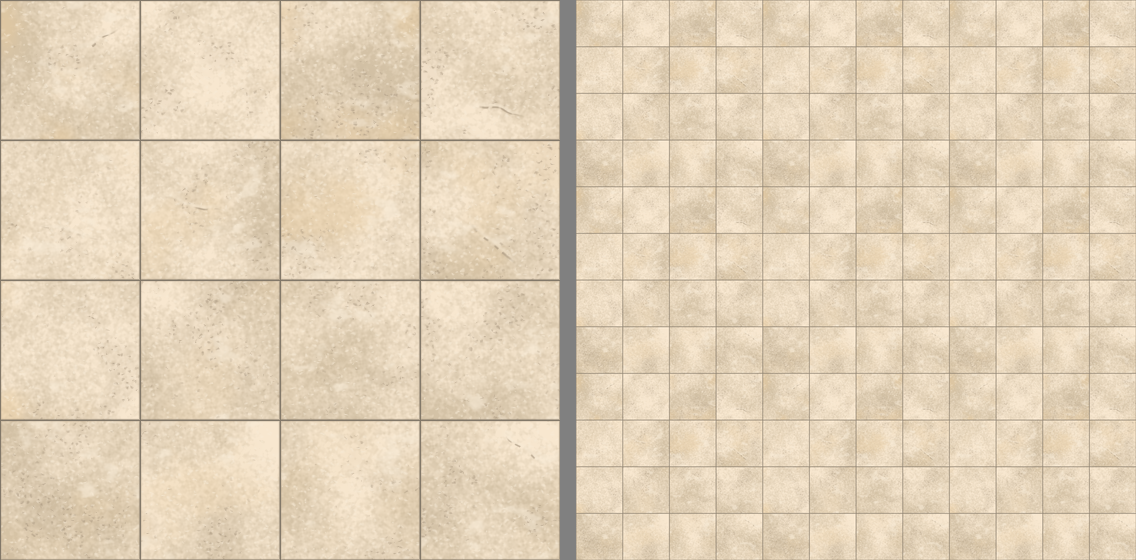
Left: one tile. Right: repeated 3 by 3.
Write a Shadertoy shader that draws this texture.

```glsl
const float TILES = 4.0;           // repeats across and down
const float GROUT_WIDTH = 0.0026;  // in canvas widths
const vec2 GROUT_SHIFT = vec2(0.0005, -0.0005);
const vec3 GROUT = vec3(0.51, 0.47, 0.41);
const vec3 STONE_DARK = vec3(0.870, 0.802, 0.697);
const vec3 STONE_LIGHT = vec3(0.948, 0.882, 0.786);
const vec3 FLECK = vec3(0.97, 0.92, 0.84);
const vec3 PIT = vec3(0.64, 0.57, 0.48);
const vec3 OCHRE = vec3(0.90, 0.79, 0.62);
const float CLOUD_CONTRAST = 2.3;
const float WASH_CONTRAST = 0.8;
const float GRAIN_CONTRAST = 1.5;
const float TILE_CONTRAST = 0.6;
const float GRAIN_SCALE = 40.0;    // cells per tile
const float FLECK_SCALE = 25.0;
const float PIT_SCALE = 30.0;
const float SCRATCH_CHANCE = 0.5;

// Integer hash, two values in 0..1
vec2 hash2(vec2 cell) {
    uvec2 q = uvec2(ivec2(floor(cell))) * uvec2(1597334673u, 3812015801u);
    uint n = (q.x ^ q.y) * 1597334673u;
    n = (n ^ (n >> 15u)) * 2246822519u;
    n ^= n >> 13u;
    uint m = (n ^ (n >> 16u)) * 3266489917u;
    return vec2(n >> 8u, (m ^ (m >> 15u)) >> 8u) / 16777216.0;
}

float noise(vec2 p) {
    vec2 i = floor(p), f = fract(p);
    f = f * f * (3.0 - 2.0 * f);
    vec2 e = vec2(0.0, 1.0);
    return mix(mix(hash2(i).x, hash2(i + e.yx).x, f.x),
               mix(hash2(i + e.xy).x, hash2(i + e.yy).x, f.x), f.y);
}

float fbm(vec2 p) {
    float sum = 0.0, amp = 0.5;
    for (int i = 0; i < 4; i++) {
        sum += amp * noise(p);
        p = mat2(1.6, 1.2, -1.2, 1.6) * p + 17.0;
        amp *= 0.5;
    }
    return sum / 0.9375;
}

// Coverage of irregular spots, one candidate per cell
float spots(vec2 p, float chance, float size, float blur) {
    float cover = 0.0;
    p += 0.5 * vec2(noise(p * 1.7), noise(p * 1.7 + 31.0));
    for (int y = -1; y <= 1; y++)
    for (int x = -1; x <= 1; x++) {
        vec2 cell = floor(p) + vec2(x, y);
        vec2 pick = hash2(cell + 211.0);
        float radius = size * mix(0.4, 1.0, pick.y) * step(pick.x, chance);
        float d = length((p - cell - hash2(cell)) * vec2(1.0, 1.25));
        cover = max(cover, clamp(0.5 + (radius - d) / blur, 0.0, 1.0) * step(0.001, radius));
    }
    return cover;
}

// Broken hairline: x is the dark crack, y the pale lip beside it
vec2 scratch(vec2 p, vec2 seed, float pixel) {
    vec2 pick = hash2(seed + 5.0);
    float angle = mix(-1.0, 0.6, pick.y);
    vec2 dir = vec2(cos(angle), sin(angle));
    vec2 q = p - mix(vec2(0.2), vec2(0.8), hash2(seed + 9.0));
    float along = dot(q, dir);
    float across = dot(q, vec2(-dir.y, dir.x)) + 0.05 * (noise(p * 9.0 + seed) - 0.5);
    float present = step(pick.x, SCRATCH_CHANCE) * (1.0 - smoothstep(0.08, 0.24, abs(along)));
    float broken = smoothstep(0.3, 0.65, noise(vec2(along * 30.0, 3.0) + seed));
    float crack = 1.0 - smoothstep(0.0, 0.006 + pixel, abs(across));
    float lip = 1.0 - smoothstep(0.0, 0.02 + pixel, abs(across - 0.016));
    return vec2(crack * broken, lip) * present;
}

vec3 stone(vec2 p, vec2 tile, float pixel) {
    vec2 seed = 100.0 + floor(800.0 * hash2(tile + 3.0));
    vec2 character = hash2(tile + 47.0);

    // Clouded body with a broad wash and fine slanted grain
    float cloud = fbm(p * 2.1 + seed);
    float wash = noise(p * 1.3 + seed + 29.0);
    vec2 slanted = mat2(0.8, 0.6, -0.6, 0.8) * p * GRAIN_SCALE + seed;
    float grain = 0.55 * noise(slanted) + 0.45 * noise(slanted.yx * 1.7 + 11.0);
    float tone = 0.49 + CLOUD_CONTRAST * (cloud - 0.5)
               + WASH_CONTRAST * (wash - 0.5)
               + GRAIN_CONTRAST * (grain - 0.5)
               + TILE_CONTRAST * (character.x - 0.5);
    vec3 color = mix(STONE_DARK, STONE_LIGHT, clamp(tone, -0.5, 1.3));

    // Warm stains and pale drifts
    float stain = smoothstep(0.5, 0.8, fbm(p * 2.2 + seed + 71.0));
    color = mix(color, OCHRE, stain * character.y * character.y * 0.7);
    float drift = smoothstep(0.64, 0.82, fbm(p * vec2(5.0, 8.0) + seed + 137.0));
    color = mix(color, FLECK, drift * 0.6);

    // Pale flecks, smudged clusters of pits, and hairlines
    float fleck = spots(p * FLECK_SCALE + seed, 0.4, 0.28, FLECK_SCALE * pixel + 0.2);
    color = mix(color, FLECK, fleck * 0.65);
    float cluster = smoothstep(0.52, 0.76, fbm(p * 3.5 + seed + 193.0));
    color = mix(color, PIT, cluster * 0.09);
    float pit = spots(p * PIT_SCALE + seed + 53.0, 0.015 + 0.4 * cluster, 0.27, PIT_SCALE * pixel + 0.25);
    color = mix(color, PIT, pit * (0.3 + 0.3 * cluster));
    vec2 hairline = scratch(p, seed, pixel);
    color = mix(color, FLECK, hairline.y * 0.45);
    return mix(color, PIT, hairline.x * 0.65);
}

void mainImage(out vec4 fragColor, in vec2 fragCoord) {
    vec2 grid = (fragCoord / iResolution.xy - GROUT_SHIFT) * TILES;
    vec2 tile = mod(floor(grid), TILES);
    vec2 p = fract(grid);
    float pixel = 1.0 / min(iResolution.x, iResolution.y);
    vec3 color = stone(p, tile, pixel * TILES);

    // Grout joint with a slightly shaded tile edge
    vec2 border = min(p, 1.0 - p) / TILES;
    float d = min(border.x, border.y);
    float edge = 1.0 - smoothstep(0.5 * GROUT_WIDTH, 1.6 * GROUT_WIDTH, d);
    color = mix(color, PIT, edge * 0.3);
    float joint = clamp(0.5 + (0.5 * GROUT_WIDTH - d) / pixel, 0.0, 1.0);
    fragColor = vec4(mix(color, GROUT, joint), 1.0);
}
```
